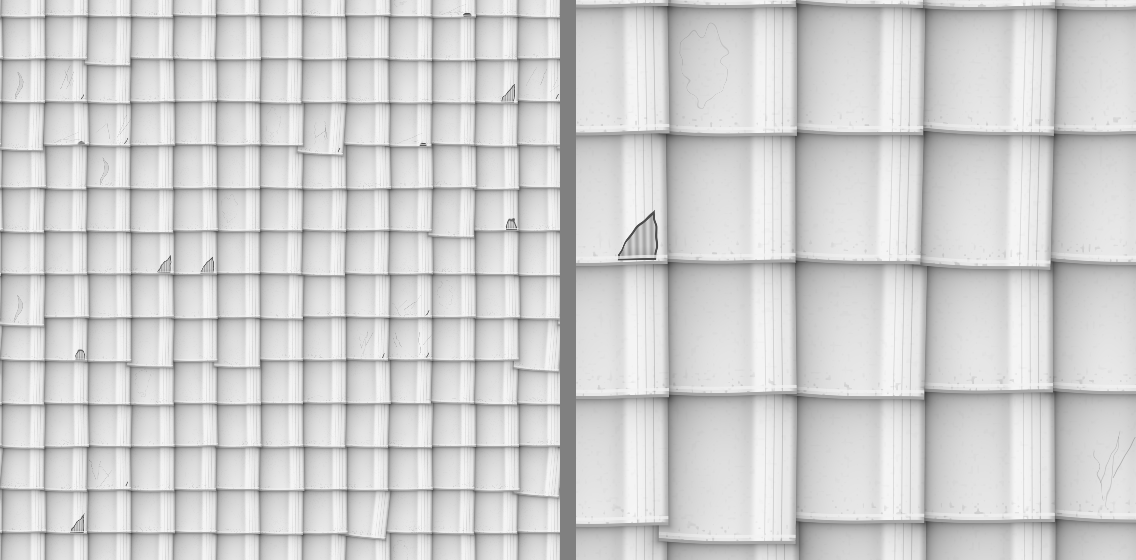
Left: the whole. Right: its middle third, enlarged.
Write a Shadertoy shader that draws this texture map.

```glsl
const float TILES = 13.0;

float hash(vec2 p) {
    vec3 h = fract(vec3(p.xyx) * 0.1031);
    h += dot(h, h.yzx + 33.33);
    return fract((h.x + h.y) * h.z);
}

float noise(vec2 p) {
    vec2 i = floor(p), f = fract(p);
    f = f * f * (3.0 - 2.0 * f);
    return mix(mix(hash(i), hash(i + vec2(1, 0)), f.x),
               mix(hash(i + vec2(0, 1)), hash(i + 1.0), f.x), f.y);
}

float stroke(float d, float width, float px) {
    return 1.0 - smoothstep(width - 0.5 * px, width + 0.5 * px, abs(d));
}

float segment(vec2 p, vec2 a, vec2 b) {
    vec2 ab = b - a;
    return length(p - a - ab * clamp(dot(p - a, ab) / dot(ab, ab), 0.0, 1.0));
}

// Chips, holes and cracks on a few tiles
float damage(float shade, vec2 q, vec2 id, float px) {
    float kind = hash(id + 71.3);
    vec2 seed = id * 17.0 + 40.0;
    float rough = noise(q * 14.0 + seed) - 0.5;
    if (kind < 0.055) {
        // Arched hole or torn corner, with ribs showing inside
        float arch = (length((q - vec2(0.86, 0.03)) / vec2(0.11, 0.25)) - 1.0) * 0.11;
        float slope = (q.y - 0.03 - 0.4 * pow(max(q.x - 0.62, 0.0) / 0.31, 0.8)) * 0.6;
        float corner = max(max(slope, 0.64 - q.x), q.x - 0.93);
        float d = max((kind < 0.027 ? arch : corner) + rough * 0.03, 0.04 - q.y);
        float ribs = 0.74 + 0.09 * sin(q.x * 110.0) - 0.8 * max(0.14 - q.y, 0.0);
        shade = mix(shade, ribs, 1.0 - smoothstep(-0.5 * px, 0.5 * px, d));
        shade = mix(shade, 0.3, stroke(d, 0.008, px));
    } else if (kind < 0.085) {
        // Small chip with a faint fan of scratches
        float chip = (length((q - vec2(0.82, 0.05)) / vec2(0.08, 0.05)) - 1.0) * 0.05 + rough * 0.04;
        float fan = max(stroke(segment(q + rough * 0.04, vec2(0.15, 0.05), vec2(0.8, 0.32)), 0.003, px),
                        stroke(segment(q + rough * 0.05, vec2(0.4, 0.15), vec2(0.8, 0.12)), 0.003, px));
        shade -= 0.12 * fan;
        shade = mix(shade, 0.3, 1.0 - smoothstep(-0.5 * px, 0.5 * px, chip));
    } else if (kind < 0.125) {
        // Fine cracks
        for (float k = 0.0; k < 4.0; k++) {
            vec2 a = vec2(0.1 + 0.75 * hash(seed + k), 0.04 + 0.35 * hash(seed + k + 9.0));
            vec2 b = a + vec2(0.5 * hash(seed + k + 23.0) - 0.2, 0.15 + 0.4 * hash(seed + k + 31.0));
            float d = segment(q + rough * 0.04, a, b);
            shade = mix(shade, 0.5, stroke(d, 0.003, px) * (0.25 + 0.5 * hash(seed + k + 47.0)));
        }
        float nick = segment(q + rough * 0.05, vec2(0.89, 0.08), vec2(0.94, 0.18));
        shade = mix(shade, 0.35, stroke(nick, 0.008, px));
    } else if (kind < 0.15) {
        // Long curved sliver
        float along = clamp((q.y - 0.08) / 0.65, 0.0, 1.0);
        float bend = q.x - 0.4 - 0.07 * sin(along * 5.0 - 1.5) + rough * 0.025;
        float d = abs(bend) - 0.045 * sin(along * 3.14159);
        float inside = step(0.08, q.y) * step(q.y, 0.73);
        shade -= 0.06 * inside * (1.0 - smoothstep(-px, px, d));
        shade = mix(shade, 0.55, 0.6 * inside * stroke(d, 0.004, px));
    } else if (kind < 0.17) {
        // Pale stain outline
        float d = length((q - vec2(0.3, 0.55)) / vec2(0.8, 1.4)) - 0.2 + rough * 0.12;
        shade -= 0.08 * stroke(d, 0.004, px);
    }
    return shade;
}

// Hollow pan on the left, ribbed roll on the right
float tileShade(vec2 q, vec2 id, float lip, float px) {
    vec2 seed = id * 17.0 + 5.0;
    float shade = mix(0.83, 0.89, smoothstep(-0.05, 0.45, q.x));
    shade += 0.07 * (0.45 - q.y) + 0.02 * (noise(q * 3.0 + seed) - 0.5);
    shade -= 0.03 * exp(-pow((q.x - 0.64) / 0.06, 2.0));
    float roll = smoothstep(0.66, 0.72, q.x);
    shade = mix(shade, 0.96 - 0.05 * smoothstep(0.76, 0.95, q.x), roll);
    for (float k = 0.0; k < 3.0; k++)
        shade -= (0.09 + 0.02 * k) * stroke(q.x - 0.78 - 0.065 * k, 0.004, px);
    shade -= 0.2 * smoothstep(0.96, 1.02, q.x);

    // Grime gathers near the lower end
    float grime = smoothstep(0.7, 0.95, noise(q * 42.0 + seed));
    shade -= grime * (0.015 + 0.09 * (1.0 - smoothstep(0.03, 0.22, q.y)));
    shade = damage(shade, q, id, px);

    // Bright bevel above a grey lower rim
    shade = mix(shade, 0.95, 0.7 * stroke(lip - 0.06, 0.012, px));
    return mix(shade, 0.66, 1.0 - smoothstep(0.02, 0.02 + px, lip));
}

void mainImage(out vec4 fragColor, in vec2 fragCoord) {
    vec2 p = fragCoord / iResolution.xy * TILES + vec2(-0.02, 0.39);
    float px = TILES / iResolution.y;
    float shade = 0.55;

    // Paint rows upward and columns leftward, so each tile overlaps the next
    for (float j = -1.0; j <= 1.0; j++)
    for (float i = 1.0; i >= -1.0; i--) {
        vec2 cell = floor(p) + vec2(i, j);
        vec2 id = mod(cell, TILES);
        float loose = step(hash(id + 13.7), 0.075);
        float drop = loose * (0.08 + 0.14 * hash(id + 29.1));
        float angle = 0.05 * (hash(id + 3.1) - 0.4) + loose * 0.1 * hash(id + 57.9);
        vec2 shift = vec2(0.04, 0.05) * (vec2(hash(id + 83.0), hash(id + 91.0)) - 0.5);

        // Swing each tile about its upper end
        vec2 r = p - cell - vec2(0.5, 1.0) - shift + vec2(0.0, drop);
        float c = cos(angle), s = sin(angle);
        vec2 q = vec2(c * r.x - s * r.y, s * r.x + c * r.y) + vec2(0.5, 1.0);

        float lip = q.y + 0.02 * q.x - 0.01 + 0.01 * sin(q.x * 4.5);
        vec2 outside = vec2(abs(q.x - 0.49) - 0.53, max(-lip, q.y - 1.4));
        float d = length(max(outside, 0.0)) + min(max(outside.x, outside.y), 0.0);
        float away = max(d, 0.0);
        shade *= 1.0 - 0.25 * exp(-away * 30.0) - 0.12 * exp(-away * 7.0);
        float cover = 1.0 - smoothstep(-0.5 * px, 0.5 * px, d);
        shade = mix(shade, tileShade(q, id, lip, px), cover);
    }
    fragColor = vec4(vec3(clamp(shade, 0.0, 1.0)), 1.0);
}
```
